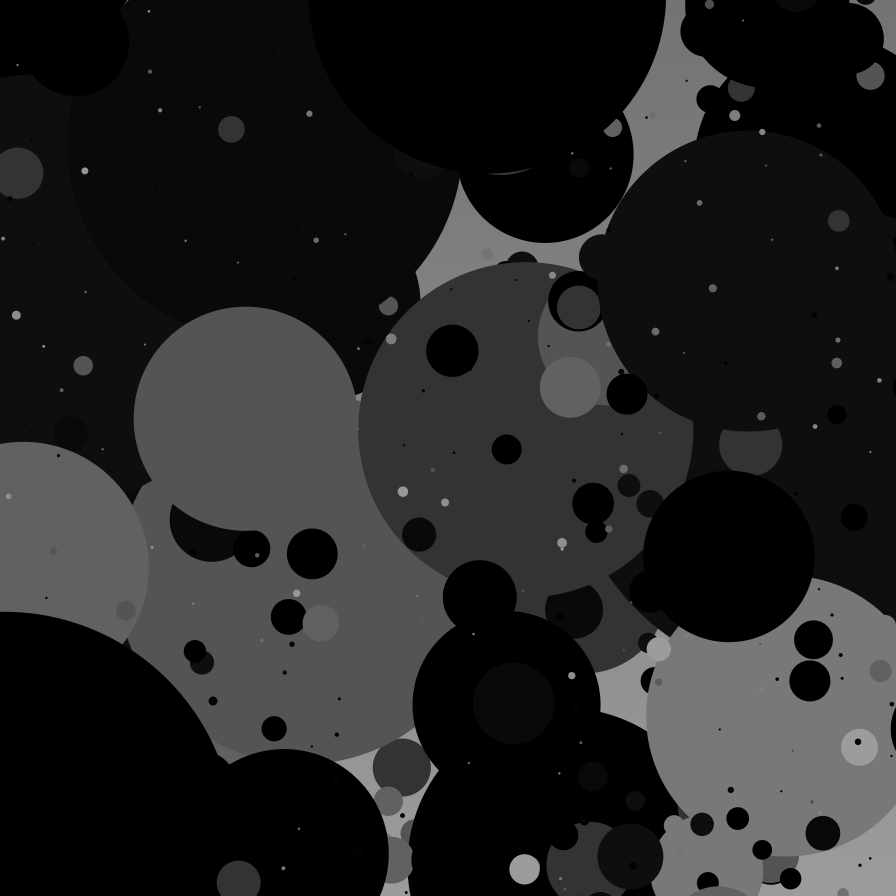
Give the GLSL for this background, as a WebGL 1 fragment shader.

```glsl
precision highp float;

// Flat grey and black discs piled in random order over a pale backdrop.
// Each round lays a handful of small discs, then one large disc placed by a
// low-discrepancy sequence; fine specks are strewn before the topmost rounds.

uniform vec2 u_resolution;

const int ROUNDS = 24;
const int SMALL_PER_ROUND = 10;
const int SPECK_LAYERS = 3;
const float SPECK_ROUND = 3.0;   // rounds still to come when specks fall

vec3 hash3(vec2 p) {
  vec3 q = fract(p.xyx * vec3(0.1031, 0.1030, 0.0973));
  q += dot(q, q.yxz + 33.33);
  return fract((q.xxy + q.yzz) * q.zyx);
}

// Grey level for a rank in 0..1: two thirds are near black.
float toneFromRank(float rank) {
  if (rank < 0.42) return 0.0;
  if (rank < 0.54) return 0.035;
  if (rank < 0.66) return 0.055;
  if (rank < 0.76) return 0.20;
  if (rank < 0.84) return 0.33;
  if (rank < 0.92) return 0.38;
  if (rank < 0.975) return 0.47;
  return 0.61;
}

// Lays one disc over the shade, with an edge one pixel wide.
float paintDisc(float shade, vec2 uv, vec2 center, float radius, float tone, float pixel) {
  float cover = clamp(0.5 + (radius - distance(uv, center)) / pixel, 0.0, 1.0);
  return mix(shade, tone, cover);
}

// Small discs: random places, many little ones and few wide ones.
float paintSmallDiscs(float shade, vec2 uv, float turn, float pixel) {
  for (int i = 0; i < SMALL_PER_ROUND; i++) {
    float id = turn * float(SMALL_PER_ROUND) + float(i);
    vec3 h = hash3(vec2(id + 7.0, turn * 3.7 + 19.0));
    float radius = 0.012 / (h.z + 0.15);
    float tone = toneFromRank(fract(id * 0.61803));
    shade = paintDisc(shade, uv, h.xy * 1.1 - 0.05, radius, tone, pixel);
  }
  return shade;
}

// Large discs: evenly spread centers, sizes and tones in cyclic sequences.
float paintLargeDisc(float shade, vec2 uv, float turn, float pixel) {
  vec2 place = fract(vec2(0.785, 0.39) + turn * vec2(0.75488, 0.56984));
  float size = pow(fract(0.1 + turn * 0.61803), 1.5);
  float tone = toneFromRank(fract(turn * 0.41421));
  return paintDisc(shade, uv, place * 1.1 - 0.05, mix(0.09, 0.27, size), tone, pixel);
}

// Specks: at most one per grid cell, kept clear of the cell borders.
float paintSpecks(float shade, vec2 uv, float pixel) {
  for (int i = 0; i < SPECK_LAYERS; i++) {
    float layer = float(i);
    float cells = 9.0 + 4.0 * layer;
    vec2 grid = uv * cells + 0.37 * layer;
    vec2 cell = floor(grid);
    vec3 spot = hash3(cell + 41.0 * layer + 5.0);
    vec3 kind = hash3(cell.yx + 67.0 * layer + 83.0);
    if (kind.x < 0.45) {
      vec2 offset = (fract(grid) - mix(vec2(0.15), vec2(0.85), spot.xy)) / cells;
      float radius = mix(0.0012, 0.0065, pow(spot.z, 4.0));
      float tone = kind.y < 0.5 ? 0.01 : mix(0.3, 0.6, kind.z);
      shade = paintDisc(shade, offset, vec2(0.0), radius, tone, pixel);
    }
  }
  return shade;
}

void main() {
  float pixel = 1.0 / min(u_resolution.x, u_resolution.y);
  vec2 uv = gl_FragCoord.xy * pixel;

  // Backdrop, paler toward the bottom
  float shade = mix(0.61, 0.45, clamp(uv.y, 0.0, 1.0));

  // Pile up the rounds, from the bottom to the top of the heap
  for (int i = 0; i < ROUNDS; i++) {
    float turn = float(ROUNDS - 1 - i);
    if (abs(turn - SPECK_ROUND) < 0.5) shade = paintSpecks(shade, uv, pixel);
    shade = paintSmallDiscs(shade, uv, turn, pixel);
    shade = paintLargeDisc(shade, uv, turn, pixel);
  }

  gl_FragColor = vec4(vec3(shade), 1.0);
}
```
